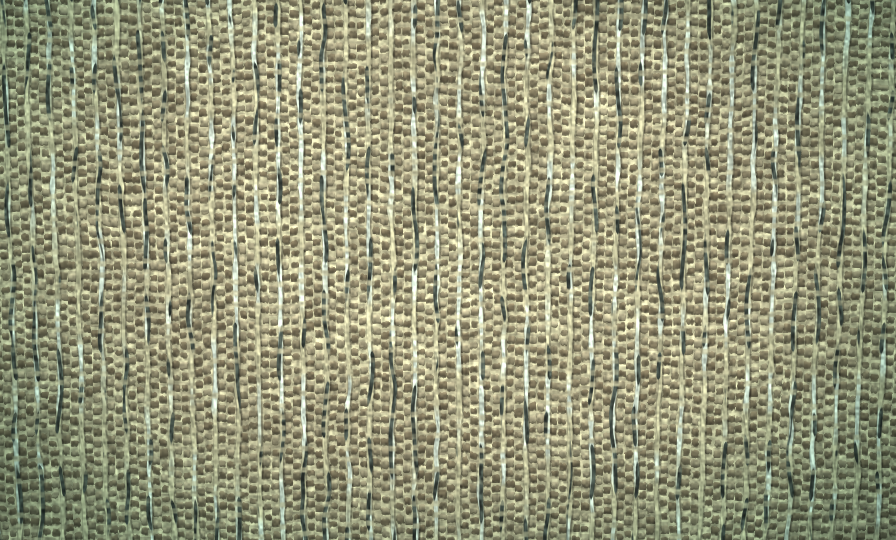
This texture is drawn by a Shadertoy shader. Its source:

```glsl
// Woven upholstery cloth: thin pale and slate cords over rows of rough brown slubs.
#define CORDS 40.0
#define ROWS 49.0
#define CORD_HALF 0.092
#define SPREAD 0.04
#define BROWN vec3(0.42, 0.385, 0.30)
#define TAN vec3(0.61, 0.585, 0.475)
#define CREAM vec3(0.80, 0.79, 0.635)
#define ICE vec3(0.88, 0.94, 0.87)
#define SLATE vec3(0.23, 0.26, 0.235)
#define GAP vec3(0.30, 0.285, 0.22)
#define VIGNETTE 0.8

float hash(vec2 p) {
    vec3 q = fract(p.xyx * 0.1031);
    q += dot(q, q.yzx + 33.33);
    return fract((q.x + q.y) * q.z);
}

float noise(vec2 p) {
    vec2 i = floor(p), f = fract(p);
    f = f * f * (3.0 - 2.0 * f);
    return mix(mix(hash(i), hash(i + vec2(1, 0)), f.x),
               mix(hash(i + vec2(0, 1)), hash(i + vec2(1, 1)), f.x), f.y);
}

float roundBox(vec2 p, vec2 halfSize, float radius) {
    vec2 d = abs(p) - halfSize + radius;
    return length(max(d, 0.0)) + min(max(d.x, d.y), 0.0) - radius;
}

// Coverage of a shape from its signed distance and the pixel size.
float cover(float d, float pixel) {
    return smoothstep(0.8 * pixel, -0.8 * pixel, d);
}

// Ground weave: two columns of ragged slubs between neighbouring cords.
vec3 groundWeave(vec2 p, float aspect, float pixel) {
    float column = (fract(p.x + 0.5) - 0.11) / 0.39;
    float side = step(1.0, column);
    float pitch = floor(p.x + 0.5);
    float lane = 2.0 * pitch + side;
    float y = p.y + 0.35 * side + 0.6 * noise(vec2(lane * 3.0, p.y * 0.2));
    vec2 cell = vec2(lane, floor(y));
    float tone = hash(cell + 11.0);
    vec2 local = vec2(column - side - 0.5, fract(y) - 0.5);
    local *= vec2(0.39 * aspect, 1.0);
    local += 0.16 * (vec2(hash(cell + 23.0), hash(cell + 31.0)) - 0.5);
    local.y += 0.2 * local.x * (hash(cell + 53.0) - 0.5);
    vec2 halfSize = vec2(0.26 + 0.13 * hash(cell + 37.0), 0.19 + 0.14 * hash(cell + 47.0));
    float ragged = 0.16 * (noise(p * vec2(12.0, 5.0)) - 0.5);

    // Pale weft with soft dark hollows under each slub
    vec3 weft = mix(TAN, CREAM, 0.25 + 0.75 * hash(cell + 71.0));
    weft *= 0.84 + 0.26 * noise(p * vec2(5.0, 3.0));
    float hollow = roundBox(local + vec2(0.0, 0.1), halfSize, 0.12) + ragged;
    vec3 color = mix(weft, GAP, 0.8 * smoothstep(0.12, -0.06, hollow));
    vec3 slub = mix(BROWN, TAN, tone * tone) * (1.0 + 0.9 * local.y);
    float body = roundBox(local, halfSize, 0.14) + ragged;
    float exposed = 0.7 + 0.3 * step(0.15, hash(cell + 83.0));
    return mix(color, slub, exposed * cover(body, 1.2 * pixel));
}

// Cord: a pale strand with a slate strand surfacing beside it in thin dashes.
vec3 addCord(vec3 color, vec2 p, float pixel) {
    float id = floor(p.x);
    float x = fract(p.x) - 0.5 - 0.1 * (noise(vec2(id * 13.0, p.y * 0.5)) - 0.5);
    float width = CORD_HALF * (0.65 + 0.7 * noise(vec2(id * 9.0 + 4.0, p.y * 0.9)));

    float shadow = smoothstep(width + 0.1, width, abs(x - 0.03));
    color *= 1.0 - 0.33 * shadow;
    float paleness = smoothstep(0.35, 0.7, noise(vec2(id * 17.0, p.y * 0.3)));
    vec3 pale = mix(CREAM, ICE, paleness);
    pale *= 0.74 + 0.36 * noise(vec2(id * 5.0 + x * 9.0, p.y * 1.5 + x * 6.0));
    color = mix(color, pale, 0.92 * cover(abs(x) - width, pixel));

    // Slate dashes taper at both ends and cross from side to side
    float dash = smoothstep(0.47, 0.72, noise(vec2(id * 7.0 + 3.0, p.y * 0.38)));
    float twist = 0.085 * sin(p.y * 0.6 + 6.28 * hash(vec2(id, 2.0)));
    float strand = abs(x - twist) - 0.085 * dash;
    vec3 slate = SLATE * (0.6 + 0.9 * noise(vec2(id * 3.0 + x * 8.0, p.y * 1.8)));
    color = mix(color, slate, cover(strand, pixel) * min(1.0, 1.8 * dash));

    // Weft ties crossing over the cord
    float row = p.y + 0.4 * hash(vec2(id, 8.0));
    float tied = smoothstep(0.35, 0.7, hash(vec2(id, floor(row)) + 91.0));
    float tie = smoothstep(0.36, 0.12, abs(fract(row) - 0.5));
    tie *= smoothstep(0.24, 0.1, abs(x)) * tied;
    return mix(color, mix(TAN, CREAM, 0.55), 0.7 * tie);
}

void mainImage(out vec4 fragColor, in vec2 fragCoord) {
    vec2 uv = fragCoord / iResolution.xy;
    vec2 counts = vec2(CORDS, ROWS);
    vec2 pixel = counts / iResolution.xy;
    float aspect = pixel.y / pixel.x;

    // Cords draw together slightly towards the bottom and wander
    vec2 p = uv;
    p.x = 0.5 + (uv.x - 0.5) * (1.0 + SPREAD * (0.5 - uv.y));
    p *= counts;
    p += vec2(0.12, 0.5) * (vec2(noise(p * vec2(0.6, 0.2)),
                                noise(p * vec2(0.5, 0.1) + 40.0)) - 0.5);

    vec3 color = groundWeave(p, aspect, pixel.y);
    color = addCord(color, p, pixel.x);

    // Fibre grain and broad wear
    color *= 0.82 + 0.36 * noise(p * vec2(8.0, 4.0));
    color *= 0.94 + 0.12 * noise(p * vec2(0.15, 0.1) + 20.0);

    // Light falls off to cool, dim corners
    vec2 fromLight = (uv - vec2(0.5, 0.56)) * vec2(1.0, 0.85);
    float falloff = dot(fromLight, fromLight);
    color *= 1.16 - VIGNETTE * falloff * (0.7 + falloff);
    color *= mix(vec3(1.0), vec3(0.88, 1.0, 0.98), smoothstep(0.08, 0.4, falloff));
    fragColor = vec4(clamp(color, 0.0, 1.0), 1.0);
}
```
